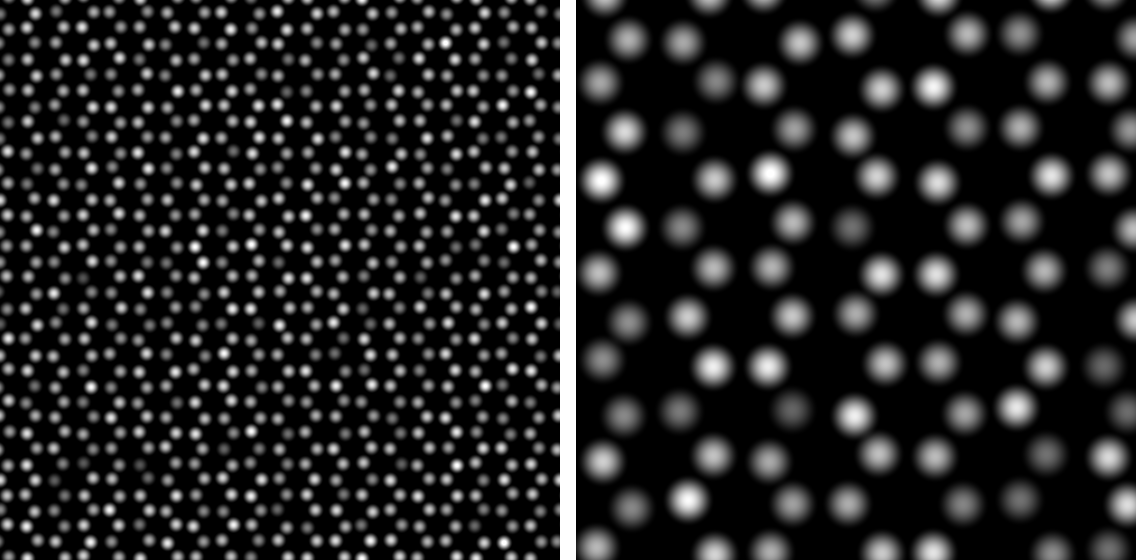
Left: the whole. Right: its middle third, enlarged.
This pattern is drawn by a Shadertoy shader. Its source:

```glsl
// Honeycomb lattice of soft glowing grey dots on black, with uneven brightness
#define COLUMNS 10.0        // dot pairs across
#define ROWS 36.0           // rows of pairs down (even, as rows alternate)
#define PHASE vec2(0.3125, 0.18) // lattice offset, in cells
#define HALF_PAIR 0.16667   // half the gap within a pair, in cells
#define DOT_RADIUS 0.0158   // reach of the glow, in canvas widths
#define JITTER 0.003        // largest shift of a dot, in canvas widths
#define BRIGHTNESS 0.69     // mean peak level
#define VARIATION 0.85      // spread of the peak level

vec3 hash3(vec2 id) {
    vec3 p = fract(id.xyx * vec3(0.1031, 0.1030, 0.0973));
    p += dot(p, p.yxz + 33.33);
    return fract((p.xxy + p.yzz) * p.zyx);
}

// Compact bell: one at the centre, zero beyond the radius
float softDot(vec2 offset) {
    float falloff = max(1.0 - dot(offset, offset) / (DOT_RADIUS * DOT_RADIUS), 0.0);
    return falloff * falloff;
}

// Light from both dots of the nearest pair in one row
float pairLight(vec2 uv, float row) {
    float shift = PHASE.x + 0.5 * mod(row, 2.0);
    float column = round(uv.x * COLUMNS - shift);
    float light = 0.0;
    for (float side = 0.0; side < 2.0; side++) {
        // Wrapped identity keeps the variation seamless
        vec2 id = vec2(2.0 * mod(column, COLUMNS) + side, mod(row, ROWS));
        vec3 place = hash3(id + 7.0);
        vec3 level = hash3(id + 61.0);
        float x = column + shift + (2.0 * side - 1.0) * HALF_PAIR;
        vec2 centre = vec2(x / COLUMNS, (row + PHASE.y) / ROWS);
        centre += JITTER * (2.0 * place.xy - 1.0);
        float peak = BRIGHTNESS + VARIATION * (dot(level, vec3(1.0 / 3.0)) - 0.5);
        light += peak * softDot(uv - centre);
    }
    return light;
}

void mainImage(out vec4 fragColor, in vec2 fragCoord) {
    vec2 uv = fragCoord / iResolution.xy;
    float nearestRow = round(uv.y * ROWS - PHASE.y);
    float light = 0.0;
    for (float i = -1.0; i <= 1.0; i++) light += pairLight(uv, nearestRow + i);
    fragColor = vec4(vec3(min(light, 1.0)), 1.0);
}
```
